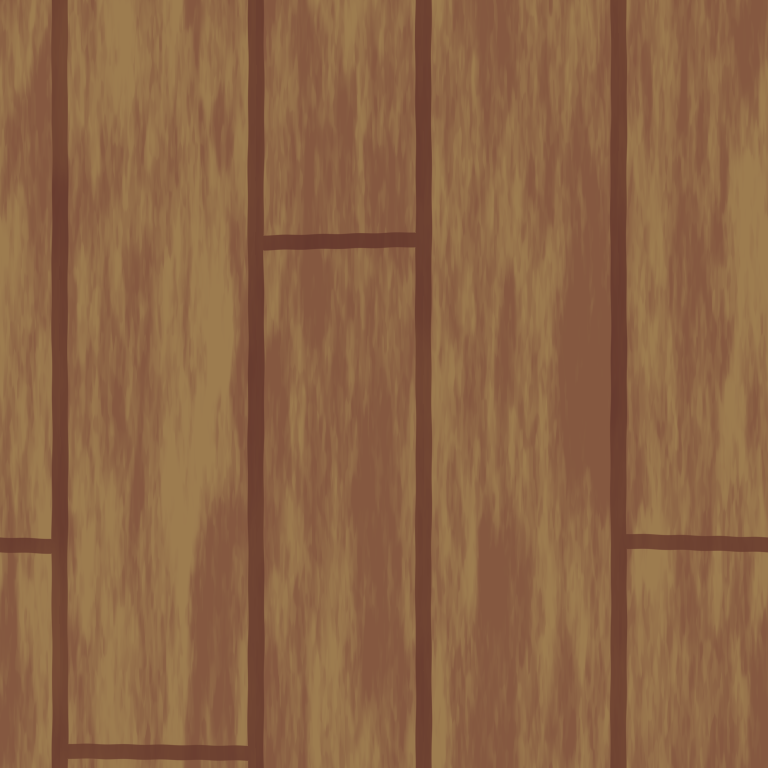
Write a three.js fragment shader that draws this texture.

```glsl
varying vec2 vUv;

vec3 hash3(vec2 p) {
  vec3 q = vec3(dot(p, vec2(127.1, 311.7)), dot(p, vec2(269.5, 183.3)), dot(p, vec2(419.2, 371.9)));
  return fract(sin(q) * 43758.55);
}

// Smooth cellular noise: scattered points blend their random tones
float cellTone(vec2 uv, vec2 cells, float seed) {
  vec2 p = uv * cells;
  vec2 base = floor(p);
  float tone = 0.0;
  float total = 0.0;
  for (int j = -1; j <= 1; j++) {
    for (int i = -1; i <= 1; i++) {
      vec2 cell = base + vec2(float(i), float(j));
      vec3 rnd = hash3(mod(cell, cells) + seed * 17.3);
      vec2 d = cell + rnd.xy - p;
      float weight = exp(-7.0 * dot(d, d));
      tone += weight * rnd.z;
      total += weight;
    }
  }
  return tone / total;
}

// Layers of tall, narrow cells make the streaks
float woodGrain(vec2 uv, float seed) {
  vec2 cells = vec2(20.0, 3.0);
  float sum = 0.0;
  float total = 0.0;
  float amplitude = 1.0;
  for (int layer = 0; layer < 5; layer++) {
    sum += amplitude * cellTone(uv, cells, seed + float(layer) * 5.0);
    total += amplitude;
    cells *= 2.0;
    amplitude *= 0.8;
  }
  return sum / total;
}

float band(float dist, float halfWidth) {
  return 1.0 - smoothstep(halfWidth - 0.001, halfWidth + 0.001, dist);
}

void main() {
  vec2 uv = vUv;
  float turn = 6.28319 * uv.y;

  // Long seams, with a slight wobble
  vec4 seams = vec4(0.078, 0.3333, 0.5515, 0.8055);
  float wobble = 0.0005 * sin(turn * 3.0 + uv.x * 40.0) + 0.0004 * sin(turn * 11.0 + uv.x * 90.0);
  float x = uv.x + wobble;
  vec4 gaps = abs(fract(x - seams + 0.5) - 0.5);
  float seamDist = min(min(gaps.x, gaps.y), min(gaps.z, gaps.w));
  float seam = band(seamDist, 0.0104);

  // Plank index, wrapping around the sides
  float plank = mod(dot(step(seams, vec4(x)), vec4(1.0)), 4.0);
  vec4 pick = 1.0 - step(0.5, abs(vec4(0.0, 1.0, 2.0, 3.0) - plank));

  // One tilted end joint per plank; the last plank has none
  float along = fract(x - dot(pick, seams.wxyz));
  float jointY = dot(pick, vec4(0.2956, 0.0221, 0.6836, -1.0))
               + along * dot(pick, vec4(-0.026, -0.012, 0.021, 0.0));
  float joint = band(abs(uv.y - jointY + 0.0004 * sin(along * 130.0)), 0.0097);

  // Streaked wood
  float grain = woodGrain(uv, plank) + dot(pick, vec4(0.0, 0.03, 0.0, -0.03));
  vec3 brown = vec3(0.52, 0.345, 0.25);
  vec3 tan_ = vec3(0.615, 0.485, 0.31);
  vec3 color = mix(brown, tan_, smoothstep(0.28, 0.71, grain));

  // Dark grooves, uneven along their length
  float stain = cellTone(uv, vec2(9.0, 6.0), 31.0);
  float grooveTone = clamp(0.65 * stain + 0.7 * (grain - 0.3), 0.0, 1.0);
  vec3 groove = mix(vec3(0.40, 0.225, 0.18), vec3(0.47, 0.30, 0.21), grooveTone);
  color = mix(color, groove, max(seam, joint));

  gl_FragColor = vec4(color, 1.0);
}
```
